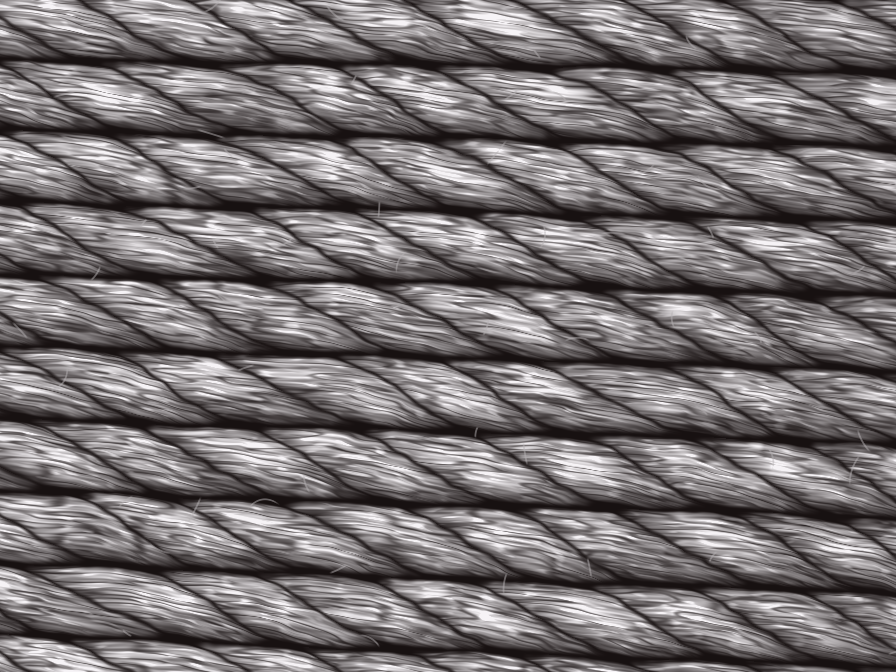
Write a Shadertoy shader that draws this texture.

```glsl
// Stacked rows of grey three-strand twisted rope with fine fibres and stray hairs.

#define ROW_PITCH 0.1073    // rope spacing at the left, in canvas heights
#define ROW_START 0.0868    // first gap below the top edge
#define ROW_TILT 0.0157     // downward drift of the rows to the right
#define STRAND_PITCH 0.165  // strand spacing along a rope
#define TWIST 1.7           // strands crossed from rope bottom to top
#define FIBRE_FREQ 140.0    // fibres per canvas height
#define FIBRE_CONTRAST 0.72
#define GLINT 0.4
#define HAIR_CELLS 9.0      // hair grid cells per canvas height
#define HAIR_CHANCE 0.5
#define SHADOW vec3(0.09, 0.065, 0.065)
#define SHEEN vec3(0.82, 0.805, 0.815)

float hash(vec2 p) {
    vec3 q = fract(p.xyx * vec3(0.1031, 0.1030, 0.0973));
    q += dot(q, q.yzx + 33.33);
    return fract((q.x + q.y) * q.z);
}

vec2 gradient(vec2 cell) {
    float a = 6.2832 * hash(cell);
    return vec2(cos(a), sin(a));
}

float gradientNoise(vec2 p) {
    vec2 i = floor(p), f = p - i;
    vec2 w = f * f * f * (f * (f * 6.0 - 15.0) + 10.0);
    vec2 e = vec2(1.0, 0.0);
    float low = mix(dot(gradient(i), f), dot(gradient(i + e), f - e), w.x);
    float high = mix(dot(gradient(i + e.yx), f - e.yx),
                     dot(gradient(i + 1.0), f - 1.0), w.x);
    return mix(low, high, w.y);
}

// Brightness of the ropes: 0 in the gaps, about 1 on the sheen
float ropes(vec2 p) {
    // Row index, and height v across the rope from -1 (bottom) to 1 (top)
    float pitch = ROW_PITCH + 0.0025 * p.x;
    float rowPos = (1.0 - p.y - ROW_START - ROW_TILT * p.x) / pitch;
    rowPos += 0.05 * gradientNoise(p * vec2(2.5, 3.0) + 7.0);
    rowPos += 0.05 * gradientNoise(p * vec2(9.0, 6.0) + 3.0);
    float row = floor(rowPos);
    float v = 1.0 - 2.0 * (rowPos - row);

    // Helix unrolled onto the visible half of the rope
    float turn = TWIST * asin(clamp(v, -1.0, 1.0)) / 3.14159;
    float u = p.x / STRAND_PITCH + turn + hash(vec2(row + 20.0, 3.0));
    u += 0.22 * gradientNoise(vec2(p.x * 4.0, row * 5.3 + 0.5));
    u += 0.06 * gradientNoise(p * vec2(28.0, 45.0));
    float strand = floor(u);
    float s = u - strand;
    float across = 2.0 * s - 1.0;
    vec2 seed = vec2(strand * 7.31 + 40.0, row * 13.7 + 60.0);

    // Scalloped outline and rounded shading, lit from above
    float radius = 1.02 - 0.13 * pow(abs(across), 3.0);
    radius += 0.05 * gradientNoise(p * vec2(40.0, 10.0));
    float w = clamp(v / radius, -1.0, 1.0);
    float light = 0.27 * w + 0.9 * sqrt(1.0 - w * w) + 0.08;
    light = max(light, 0.0) * smoothstep(0.0, 0.17, 1.0 - abs(w));

    // Strand bulge and the crease between strands
    float edge = min(s, 1.0 - s);
    float bulge = 1.0 - 0.5 * pow(abs(across - 0.05), 2.5);
    bulge *= mix(0.25, 1.0, smoothstep(0.0, 0.06, edge));

    // Fibres start level and steepen towards the lower right tip
    float along = (s - 0.5 - turn) * STRAND_PITCH;
    float fibre = 0.5 * pitch * v + 0.15 * along + 0.55 * along * along;
    fibre += 0.004 * gradientNoise(vec2(along * 14.0, fibre * 30.0) + seed);
    float coarse = gradientNoise(vec2(along * 9.0, fibre * FIBRE_FREQ) + seed);
    float fine = gradientNoise(vec2(along * 22.0, fibre * FIBRE_FREQ * 1.8) + seed.yx);
    float split = gradientNoise(vec2(along * 8.0, fibre * FIBRE_FREQ * 0.65) + seed + 9.0);
    float glint = gradientNoise(vec2(along * 32.0, fibre * FIBRE_FREQ * 1.4) + seed + 23.0);
    float patches = gradientNoise(p * vec2(9.0, 16.0) + 31.0);

    float tone = 0.86 * light * bulge;
    tone *= 1.0 + FIBRE_CONTRAST * (coarse + 0.8 * fine) + 0.35 * patches;
    tone *= mix(0.5, 1.0, smoothstep(0.0, 0.15, abs(split)));
    tone += GLINT * light * bulge * smoothstep(0.08, 0.5, glint);
    return max(tone, 0.0);
}

// Coverage of thin curved hairs scattered on a jittered grid
float hairs(vec2 p, float pixel) {
    float cover = 0.0;
    vec2 home = floor(p * HAIR_CELLS);
    for (int k = 0; k < 9; k++) {
        vec2 cell = home + vec2(k % 3 - 1, k / 3 - 1) + 50.0;
        if (hash(cell + 11.0) > HAIR_CHANCE) continue;
        vec2 root = vec2(hash(cell + 3.0), hash(cell + 5.0)) + cell - 50.0;
        vec2 dir = gradient(cell + 17.0);
        vec2 d = p - root / HAIR_CELLS;
        vec2 q = vec2(dot(d, dir), dot(d, vec2(-dir.y, dir.x)));
        q.y -= (hash(cell + 29.0) - 0.5) * 40.0 * q.x * q.x;
        float len = mix(0.008, 0.026, hash(cell + 37.0));
        float line = 1.0 - smoothstep(0.0004, 0.0008 + pixel, abs(q.y));
        cover = max(cover, line * (1.0 - smoothstep(0.6 * len, len, abs(q.x))));
    }
    return cover;
}

void mainImage(out vec4 fragColor, in vec2 fragCoord) {
    vec2 p = fragCoord / iResolution.y;
    float tone = ropes(p);
    tone *= 1.06 - 0.14 * smoothstep(0.7, 1.4, p.x);
    tone = mix(tone, 0.85, 0.5 * hairs(p, 1.0 / iResolution.y));
    vec3 color = mix(SHADOW, SHEEN, min(tone, 1.2));
    fragColor = vec4(color, 1.0);
}
```
